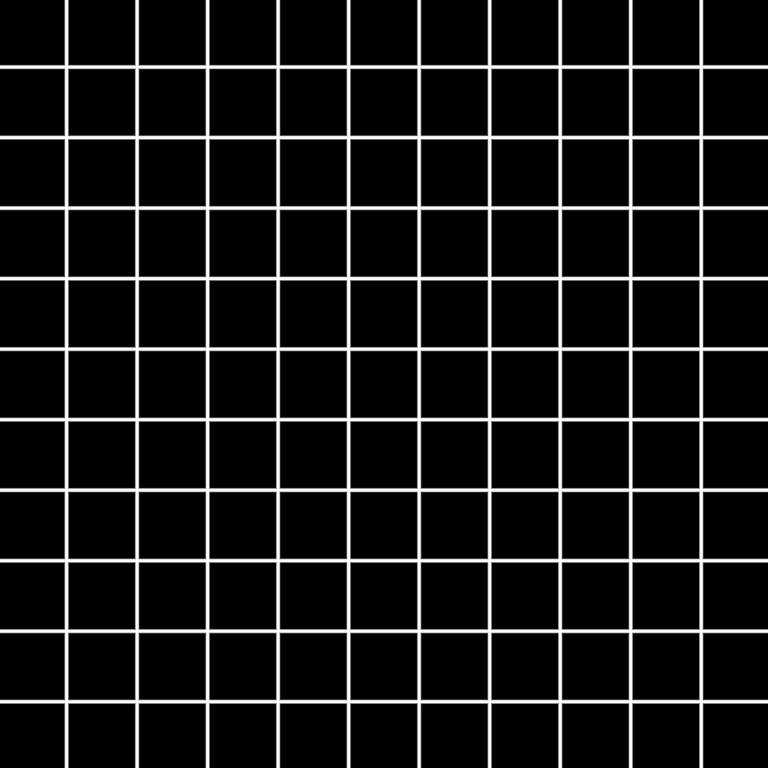
Reproduce this pattern procedurally as a WebGL 2 fragment shader.

```glsl
#version 300 es
precision highp float;

#define PITCH 0.09182
#define FIRST_LINE vec2(0.0867, 0.0863)
#define LINE_WIDTH 0.00476
#define EDGE_SOFTNESS 0.0014
#define BACKGROUND vec3(0.0)
#define LINE_COLOR vec3(0.99)

uniform vec2 u_resolution;
out vec4 fragColor;

// Distance to the nearest grid line along each axis
vec2 gridDistance(vec2 p) {
    vec2 cell = (p - FIRST_LINE) / PITCH;
    return abs(fract(cell + 0.5) - 0.5) * PITCH;
}

void main() {
    vec2 uv = gl_FragCoord.xy / u_resolution;

    // Keep the edge at least one pixel wide
    vec2 soft = max(vec2(EDGE_SOFTNESS), 0.5 / u_resolution);
    float halfWidth = 0.5 * LINE_WIDTH;
    vec2 coverage = 1.0 - smoothstep(halfWidth - soft, halfWidth + soft, gridDistance(uv));

    // Union of vertical and horizontal lines
    float line = max(coverage.x, coverage.y);
    fragColor = vec4(mix(BACKGROUND, LINE_COLOR, line), 1.0);
}
```
